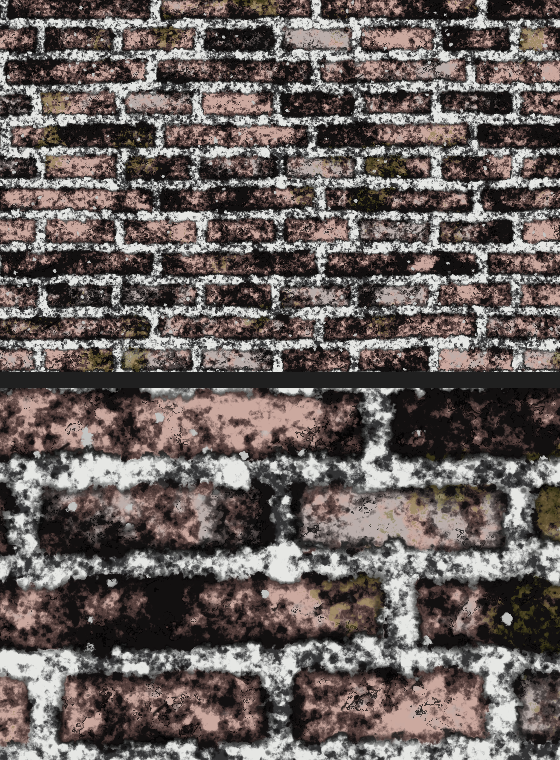
Top, the full canvas; bottom, a detail of the centre.
This texture is drawn by a Shadertoy shader. Its source:

```glsl
// Weathered brick wall: courses of long stretchers alternate with courses of
// half-length headers, set in rough pale mortar. Rounded boxes with eroded
// edges form the bricks; layered cellular noise adds soot, grain and cracks.

#define COURSES 11.62             // courses over the canvas height
#define COURSE_SHIFT 0.11         // part of the lowest course that is cut off
#define STRETCHER 4.955           // stretcher spacing, in course heights
#define JOINT vec2(0.155, 0.135)  // half widths of upright and level joints
#define EROSION 0.30              // roughness of the brick outline
#define GRAIN 1.25                // contrast of the fine grain
#define SOOT vec3(0.075, 0.060, 0.062)
#define BROWN vec3(0.350, 0.238, 0.222)
#define PINK vec3(0.830, 0.650, 0.600)
#define LIME vec3(0.900, 0.905, 0.895)
#define GRIME vec3(0.200, 0.200, 0.205)
#define MOSS vec3(0.420, 0.400, 0.140)

vec3 hash3(vec2 p) {
    vec3 q = fract(p.xyx * vec3(0.1031, 0.1030, 0.0973));
    q += dot(q, q.yxz + 33.33);
    return fract((q.xxy + q.yzz) * q.zyx);
}

// Cellular noise: x = nearest point, y = gap to the second, z = blended tone
vec3 cells(vec2 p) {
    vec2 cell = floor(p), f = p - cell;
    float near = 9.0, second = 9.0, tone = 0.0, total = 0.0;
    for (int j = -1; j <= 1; j++)
    for (int i = -1; i <= 1; i++) {
        vec2 o = vec2(i, j);
        vec3 h = hash3(cell + o);
        vec2 r = o + 0.1 + 0.8 * h.xy - f;
        float d2 = dot(r, r), w = exp(-7.0 * d2);
        second = min(second, max(near, d2));
        near = min(near, d2);
        tone += w * h.z;
        total += w;
    }
    return vec3(sqrt(near), sqrt(second) - sqrt(near), tone / total);
}

// Four octaves of blended cell tones, centred on zero
float layers(vec2 p) {
    float sum = 0.0, amp = 1.0;
    for (int i = 0; i < 4; i++) {
        sum += amp * (cells(p).z - 0.5);
        p = mat2(1.62, 1.22, -1.22, 1.62) * p + 17.3;
        amp *= 0.62;
    }
    return sum;
}

float roundBox(vec2 p, vec2 halfSize, float r) {
    vec2 q = abs(p) - halfSize + r;
    return length(max(q, 0.0)) + min(max(q.x, q.y), 0.0) - r;
}

// Position of an upright joint, shifted a little at random
float jointAt(float index, float row) {
    return index + 0.09 * (hash3(vec2(index + 31.0, row + 57.0)).x - 0.5);
}

void mainImage(out vec4 fragColor, in vec2 fragCoord) {
    vec2 p = fragCoord / iResolution.y * COURSES;
    float pixel = COURSES / iResolution.y;
    p.y += COURSE_SHIFT + 0.035 * sin(0.7 * p.x + 1.0) * sin(0.9 * p.y);

    // Noise at three scales
    float blotch = layers(p * vec2(1.1, 1.5) + 40.0);
    float rough = layers(p * 3.7 + 90.0);
    float grain = layers(p * 11.0 + 10.0) * GRAIN;

    // Find the brick: even courses hold headers, odd ones stretchers
    float row = floor(p.y);
    float header = 1.0 - mod(row, 2.0);
    float pitch = STRETCHER * mix(1.0, 0.5, header);
    float u = p.x / pitch + 0.5 * header;
    float id = floor(u);
    id += step(jointAt(id + 1.0, row), u) - step(u, jointAt(id, row));
    float left = jointAt(id, row), right = jointAt(id + 1.0, row);
    vec3 rnd = hash3(vec2(id + 11.0, row + 23.0));

    // Eroded outline with small changes of height and tilt
    vec2 local = vec2((u - 0.5 * (left + right)) * pitch, p.y - row - 0.5);
    local.y += 0.04 * (rnd.z - 0.5) + 0.03 * (rnd.y - 0.5) * local.x;
    vec2 size = vec2(0.5 * (right - left) * pitch, 0.5) - JOINT;
    size.y -= 0.04 * rnd.y;
    float d = roundBox(local, size, 0.08);
    d += EROSION * (0.38 * rough + 0.18 * blotch + 0.12 * grain);

    // Brick face: soot to brown to bare pink, dirtier near the edge
    float tone = 0.50 + 0.62 * (rnd.x - 0.5) + 0.10 * (header - 0.5);
    tone += 0.85 * blotch + 0.50 * rough + 0.55 * grain;
    tone -= 0.30 * smoothstep(-0.17, 0.0, d);
    vec3 brick = mix(SOOT, BROWN, smoothstep(0.02, 0.46, tone));
    brick = mix(brick, PINK, smoothstep(0.40, 0.98, tone));
    float grey = smoothstep(0.55, 1.0, rnd.y + 0.6 * rough);
    brick = mix(brick, vec3(dot(brick, vec3(0.3, 0.5, 0.2))), 0.25 + 0.5 * grey);

    // Cracks, lime flecks and rare moss
    float gap = cells(p * vec2(1.3, 1.9) + 0.7 * rough + 0.25 * grain).y;
    float crack = 1.0 - smoothstep(0.015, 0.07 + pixel, gap);
    brick *= 1.0 - 0.75 * crack * smoothstep(-0.15, 0.25, rough - blotch);
    vec3 fleck = cells(p * 2.6 + 70.0);
    float spot = 1.0 - smoothstep(0.07, 0.13 + pixel, fleck.x + 0.12 * grain);
    brick = mix(brick, LIME * 0.85, spot * smoothstep(0.72, 0.80, fleck.z));
    float moss = smoothstep(0.86, 0.96, cells(p * 0.8 + 5.0).z + 0.2 * grain);
    brick = mix(brick, MOSS, 0.45 * moss);

    // Mortar: bright lime with dark pits and patches of grime
    float lime = 0.70 + 0.35 * blotch + 0.60 * rough + 0.85 * grain;
    vec3 mortar = mix(GRIME, LIME, smoothstep(0.05, 1.05, lime));
    float pit = 1.0 - smoothstep(0.10, 0.28, cells(p * 6.0 + 30.0).x);
    mortar *= 1.0 - 0.5 * pit * smoothstep(0.0, 0.3, -blotch - rough + 0.1);

    // Join the two, with a broken dark seam that is deeper under the brick
    float edge = max(0.02, pixel);
    vec3 color = mix(brick, mortar, smoothstep(-edge, edge, d));
    float seam = smoothstep(-0.05, 0.0, d) * (1.0 - smoothstep(0.015, 0.085, d));
    float depth = mix(0.80, 0.55, step(0.0, local.y));
    color *= 1.0 - depth * seam * smoothstep(-0.35, 0.15, rough + 0.5 * grain);

    fragColor = vec4(clamp(color, 0.0, 1.0), 1.0);
}
```
